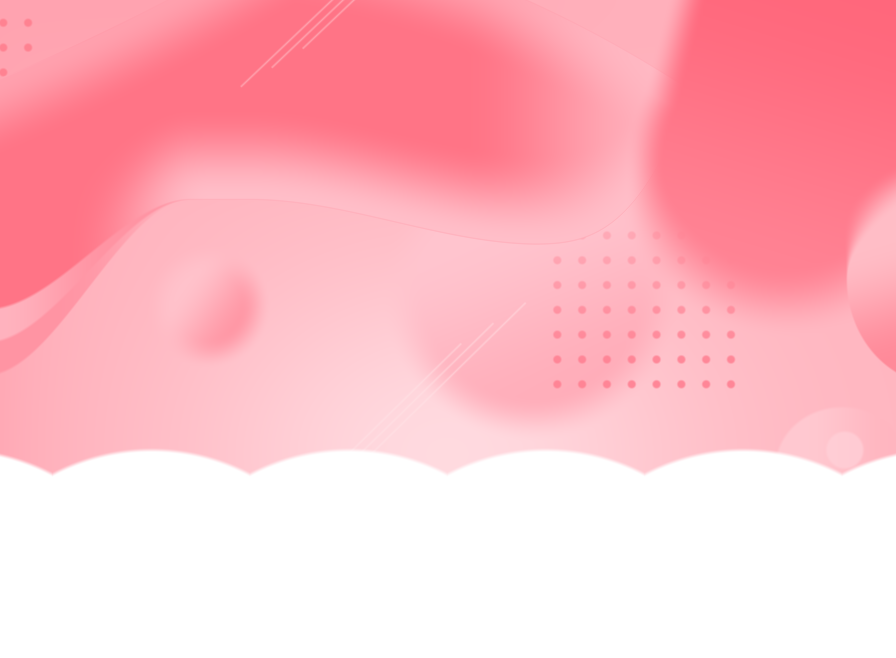
Reproduce this background procedurally as a Shadertoy shader.

```glsl
const vec3 DEEP = vec3(1.0, 0.455, 0.525);
const vec3 ROSE = vec3(1.0, 0.58, 0.64);
const vec3 PINK = vec3(1.0, 0.71, 0.75);
const vec3 PALE = vec3(1.0, 0.79, 0.82);

// Coverage of a signed distance, softened by a given width
float cover(float d, float soft) {
    float w = max(soft, 0.75 / iResolution.y);
    return 1.0 - smoothstep(-w, w, d);
}

float capsule(vec2 p, vec2 a, vec2 b, float ra, float rb) {
    vec2 ab = b - a;
    float t = clamp(dot(p - a, ab) / dot(ab, ab), 0.0, 1.0);
    return length(p - a - ab * t) - mix(ra, rb, t);
}

float ellipse(vec2 p, vec2 r) {
    float k = length(p / r);
    return k * (k - 1.0) / max(length(p / (r * r)), 0.001);
}

// Lower edge of the wave, starting at a given height on the left
float waveLow(float x, float start) {
    float y = mix(start, 0.697, smoothstep(-0.02, 0.29, x));
    y -= 0.068 * smoothstep(0.38, 0.82, x);
    return y + 0.16 * pow(max(x - 0.8, 0.0) / 0.22, 3.0);
}

float waveHigh(float x) {
    float s = x - 0.8;
    return min(0.88 + 0.42 * x + 0.2 * x * x, 1.0 - 0.45 * s - 0.4 * s * s);
}

vec3 backdrop(vec2 p) {
    vec3 c = mix(PINK, vec3(1.0, 0.64, 0.69), smoothstep(0.65, 1.0, p.y) * (1.0 - 0.7 * smoothstep(0.3, 1.0, p.x)));
    c = mix(c, vec3(1.0, 0.64, 0.69), 0.8 * exp(-p.x * 9.0));
    vec2 q = (p - vec2(0.68, 0.31)) * vec2(1.0, 1.3);
    return mix(c, vec3(1.0, 0.87, 0.89), 0.9 * exp(-7.0 * dot(q, q)));
}

// Grid of dots with a corner dot at start
float dots(vec2 p, vec2 start, vec2 count) {
    vec2 g = (p - start) / 0.0377;
    vec2 id = clamp(floor(g + 0.5), vec2(0.0), count - 1.0);
    return cover(length(g - id) * 0.0377 - 0.006, 0.002);
}

// Three parallel slanted strokes
float strokes(vec2 p, vec2 a, vec2 gap, vec2 run) {
    float m = 0.0;
    for (int i = 0; i < 3; i++) {
        vec2 s = a + gap * float(i);
        m = max(m, cover(capsule(p, s, s + run, 0.0012, 0.0012), 0.0018));
    }
    return m;
}

void mainImage(out vec4 fragColor, in vec2 fragCoord) {
    vec2 p = fragCoord / iResolution.y;
    p.x *= 1.3617 * iResolution.y / iResolution.x;
    vec3 col = backdrop(p);

    // Blurred balls
    vec2 q = p - vec2(0.807, 0.557);
    vec3 ball = mix(vec3(1.0, 0.665, 0.715), vec3(1.0, 0.77, 0.81), smoothstep(-0.18, 0.12, q.y - 0.35 * q.x));
    col = mix(col, ball, 0.9 * cover(length(q) - 0.195, 0.035));
    q = p - vec2(0.317, 0.535);
    ball = mix(vec3(1.0, 0.76, 0.795), vec3(1.0, 0.59, 0.645), smoothstep(-0.06, 0.075, q.x - 0.7 * q.y));
    col = mix(col, ball, cover(length(q) - 0.072, 0.024));

    // Dot grids
    col = mix(col, ROSE - vec3(0.0, 0.07, 0.07), dots(p, vec2(0.005, 0.89), vec2(2.0, 3.0)));
    float dotFade = mix(0.9, 0.35, smoothstep(0.42, 0.66, p.y));
    col = mix(col, vec3(1.0, 0.5, 0.57), dotFade * dots(p, vec2(0.847, 0.416), vec2(8.0, 7.0)));

    // Wave: two folds, then the glowing body
    float high = waveHigh(p.x);
    for (int i = 0; i < 3; i++) {
        float above = p.y - waveLow(p.x, 0.43 + 0.05 * float(i));
        float slope = mix(0.65, 1.0, smoothstep(0.2, 0.3, p.x));
        float mask = cover(max(-above * slope, p.y - high), 0.002);
        vec3 fold = i == 0 ? mix(ROSE, PINK, smoothstep(0.08, 0.32, p.x))
                           : mix(vec3(1.0, 0.70, 0.745), ROSE, smoothstep(0.0, 0.16, p.x));
        if (i == 2) {
            float low = (1.0 - smoothstep(0.0, 0.14, above)) * smoothstep(0.10, 0.32, p.x);
            float top = 0.6 * (1.0 - smoothstep(0.0, 0.12, high - p.y));
            float right = 0.8 * smoothstep(0.70, 1.0, p.x);
            float glow = 1.0 - (1.0 - low) * (1.0 - top) * (1.0 - right);
            fold = mix(DEEP, vec3(1.0, 0.745, 0.785), glow);
        }
        col = mix(col, fold, mask);
    }

    // Deep blurred mass at the upper right
    float mass = capsule(p, vec2(1.19, 0.75), vec2(1.35, 1.05), 0.21, 0.29);
    vec3 massColor = mix(vec3(1.0, 0.52, 0.585), vec3(1.0, 0.405, 0.485), smoothstep(0.5, 1.05, p.y + 0.3 * (p.x - 1.2)));
    col = mix(col, massColor, cover(mass, mix(0.055, 0.03, smoothstep(0.58, 0.75, p.y))));

    // Ellipse cut by the right side
    float oval = ellipse(p - vec2(1.43, 0.575), vec2(0.143, 0.16));
    vec3 ovalColor = mix(vec3(1.0, 0.54, 0.6), vec3(1.0, 0.74, 0.775), smoothstep(0.43, 0.62, p.y - 0.3 * (p.x - 1.3)));
    col = mix(col, ovalColor, cover(oval, mix(0.002, 0.03, smoothstep(0.58, 0.7, p.y))));

    // Slanted light strokes
    float light = 0.4 * strokes(p, vec2(0.367, 0.869), vec2(0.047, 0.029), vec2(0.2, 0.19));
    light += 0.45 * strokes(p, vec2(0.45, 0.232), vec2(0.049, 0.031), vec2(0.25, 0.245));
    col = mix(col, vec3(1.0, 0.9, 0.91), light);

    // Low dome with its small disc
    float dome = ellipse(p - vec2(1.28, 0.29), vec2(0.101, 0.091));
    col = mix(col, mix(PALE, PINK, smoothstep(1.22, 1.36, p.x)), 0.9 * cover(dome, 0.003));
    col = mix(col, vec3(1.0, 0.82, 0.85), 0.7 * cover(length(p - vec2(1.284, 0.316)) - 0.028, 0.003));

    // White scalloped foreground
    float x = mod(p.x - 0.0798, 0.3) - 0.15;
    col = mix(col, vec3(1.0), cover(length(vec2(x, max(p.y + 0.0065, 0.0))) - 0.3225, 0.004));
    fragColor = vec4(col, 1.0);
}
```
